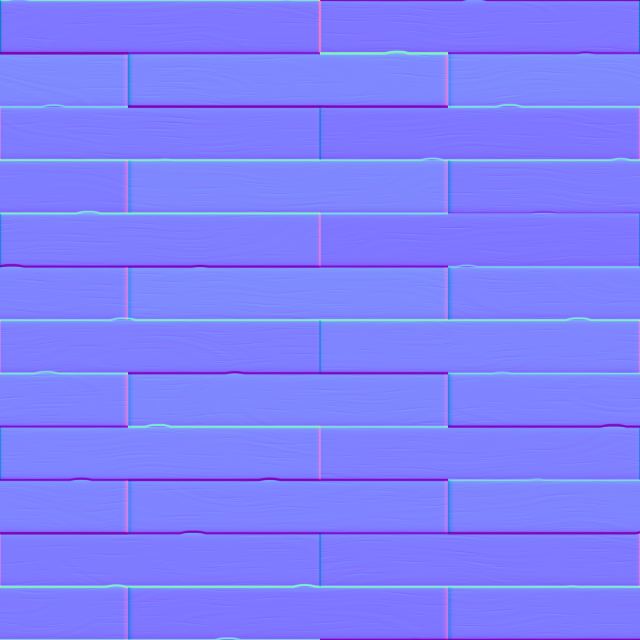
Give the GLSL for this texture map, as a WebGL 1 fragment shader.

```glsl
precision highp float;
// Tangent-space normal map of staggered wooden planks, two across and twelve down.
// Surface slopes are summed from plank tilt, bevels, seam steps and wood grain
// (warped sine rings plus cellular cracks), then packed into a unit normal.

uniform vec2 u_resolution;

const float ROWS = 12.0;
const float COLUMNS = 2.0;
const float STAGGER = 0.2;
const vec2 PLANK_SIZE = vec2(1.0 / COLUMNS, 1.0 / ROWS);

float hash(vec2 p) {
  return fract(sin(dot(p, vec2(127.1, 311.7))) * 43758.55);
}

float bell(float d, float width) {
  return exp(-d * d / (width * width));
}

// 1.0 on the rows whose joints are shifted sideways
float shiftedRow(float row) {
  return 1.0 - mod(row, 2.0);
}

// Position counted in planks: whole part is the plank, fraction lies inside it
vec2 plankSpace(vec2 uv) {
  float row = floor(uv.y * ROWS);
  return vec2((uv.x - STAGGER * shiftedRow(row)) * COLUMNS, uv.y * ROWS);
}

vec2 plankId(vec2 planks) {
  return mod(floor(planks), vec2(COLUMNS, ROWS));
}

float plankLevel(vec2 id) {
  return hash(id + 17.3);
}

// Signed strength of the step between two neighbouring planks
float stepSlope(float before, float after) {
  float drop = before - after;
  return sign(drop) * 1.1 + drop * 2.6;
}

// Short horizontal dents, at most one per stretched cell
float cracks(vec2 p, vec2 cells, float density, float seed) {
  vec2 q = p * cells;
  float lane = floor(q.y);
  q.x += hash(vec2(lane, seed)) * 7.0;
  vec2 cell = vec2(floor(q.x), lane) + seed;
  vec2 f = fract(q) - 0.5;
  float present = step(1.0 - density, hash(cell + 3.7));
  float dy = f.y - (hash(cell + 8.1) - 0.5) * 0.4;
  return present * smoothstep(0.5, 0.0, abs(f.x)) * bell(dy, 0.12);
}

// Height of the grain; p is local to the plank, in canvas units
float grain(vec2 p, float seed) {
  float phase = seed * 6.28;
  vec2 knot = vec2(0.1 + 0.3 * fract(seed * 7.3), -0.05 + 0.18 * fract(seed * 13.7));
  p.y += 0.0035 * sin(p.x * 17.0 + phase) + 0.0015 * sin(p.x * 41.0 + phase * 3.0);
  vec2 q = (p - knot) * vec2(1.0, 4.5);
  float r = length(q) + 0.02 * sin(q.x * 19.0 + q.y * 8.0 + phase);
  float fade = 0.55 + 0.45 * sin(p.x * 23.0 + p.y * 60.0 + phase * 2.0);
  float rings = sin(r * 95.0 + 1.5 * sin(r * 37.0 + phase)) + 0.4 * sin(r * 217.0 + phase);
  float dents = cracks(p, vec2(9.0, 95.0), 0.34, floor(seed * 90.0))
              + 0.6 * cracks(p, vec2(14.0, 160.0), 0.4, floor(seed * 70.0) + 31.0);
  return rings * fade * 0.65 - dents * 2.2;
}

vec2 grainSlope(vec2 p, float seed) {
  const float e = 0.0007;
  float dx = grain(p + vec2(e, 0.0), seed) - grain(p - vec2(e, 0.0), seed);
  float dy = grain(p + vec2(0.0, e), seed) - grain(p - vec2(0.0, e), seed);
  return -vec2(dx, dy) / (2.0 * e) * 0.00007;
}

// Rounded rims: faces turn outwards near each side of the plank
vec2 bevelSlope(vec2 local, float shifted) {
  vec2 far = PLANK_SIZE - local;
  float ends = bell(far.x, 0.005) - bell(local.x, 0.005);
  float sides = 0.32 * exp(-far.y / 0.0042) - 0.36 * exp(-local.y / 0.0042);
  return vec2(ends * mix(0.1, 0.55, shifted), sides);
}

// Thin line where one row stands above the next, with sparse chipped spots
float rowSeam(vec2 uv, float width) {
  float edge = floor(uv.y * ROWS + 0.5);
  float above = plankLevel(plankId(plankSpace(vec2(uv.x, (edge + 0.5) / ROWS))));
  float below = plankLevel(plankId(plankSpace(vec2(uv.x, (edge - 0.5) / ROWS))));
  float wave = sin(uv.x * 31.0 + edge * 2.4) * sin(uv.x * 13.0 + edge * 5.1);
  float chip = 0.0025 * smoothstep(0.75, 1.0, wave);
  float d = uv.y - edge / ROWS - chip;
  return (stepSlope(below, above) - 0.35) * bell(d, width);
}

// Thin line at the butt joint between two planks of one row
float endSeam(vec2 planks, float width) {
  float edge = floor(planks.x + 0.5);
  float left = plankLevel(plankId(vec2(edge - 0.5, planks.y)));
  float right = plankLevel(plankId(vec2(edge + 0.5, planks.y)));
  return stepSlope(left, right) * bell((planks.x - edge) / COLUMNS, width);
}

void main() {
  vec2 uv = gl_FragCoord.xy / u_resolution;
  vec2 planks = plankSpace(uv);
  vec2 id = plankId(planks);
  vec2 local = fract(planks) * PLANK_SIZE;
  float shifted = shiftedRow(id.y);
  float seamWidth = max(0.0015, 0.7 / u_resolution.y);

  vec2 slope = vec2(-0.005, mix(-0.075, 0.085, hash(id + 5.9)));
  slope += grainSlope(local, hash(id + 41.2));
  slope += bevelSlope(local, shifted);
  slope.x += endSeam(planks, seamWidth) * mix(0.6, 0.22, shifted);
  slope.y += rowSeam(uv, seamWidth);

  vec3 normal = normalize(vec3(slope, 1.0));
  gl_FragColor = vec4(normal * 0.5 + 0.5, 1.0);
}
```
